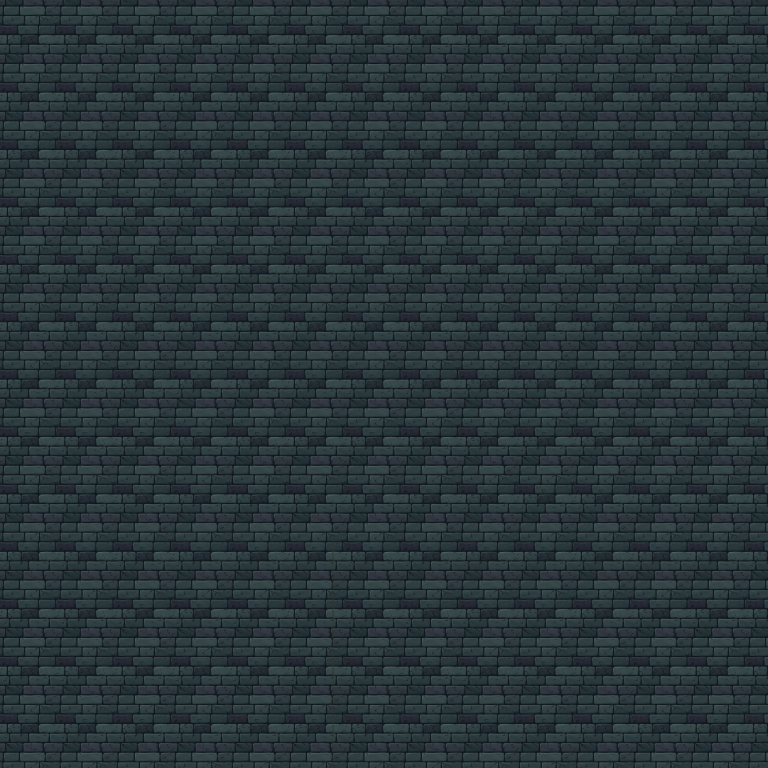
This texture is drawn by a Shadertoy shader. Its source:

```glsl
// Dark teal stone brick wall: a small six-course tile repeated across the canvas, with chips and cracks.

const float TAU = 6.2831853;
const float REPEATS = 13.38;          // tiles across and down
const float COURSES = 6.0;            // brick rows per tile
const vec2 TILE_SHIFT = vec2(0.0, 0.061);

const vec3 MORTAR = vec3(0.065, 0.095, 0.115);
const vec3 STONE_DARK = vec3(0.115, 0.165, 0.185);
const vec3 STONE_LIGHT = vec3(0.215, 0.280, 0.290);
const vec3 GREY_TINT = vec3(0.018, -0.018, 0.004);
const vec3 RIM_LIGHT = vec3(0.085, 0.095, 0.100);
const vec3 SEAM = vec3(0.19, 0.20, 0.17);

// Per course: start of the first brick, then offsets of the two inner joints.
const vec3 JOINTS[6] = vec3[6](
    vec3(0.10, 0.30, 0.66), vec3(0.34, 0.45, 0.72), vec3(0.05, 0.38, 0.64),
    vec3(0.97, 0.34, 0.70), vec3(0.67, 0.46, 0.70), vec3(0.86, 0.31, 0.64));

// Per course: brightness of the three bricks.
const vec3 TONES[6] = vec3[6](
    vec3(0.25, 0.60, 0.55), vec3(0.95, 0.60, 0.70), vec3(0.65, 0.80, 0.50),
    vec3(0.12, 0.65, 0.45), vec3(1.00, 0.75, 0.15), vec3(0.65, 0.50, 0.75));

vec2 hash2(vec2 p) {
    vec3 h = fract(p.xyx * vec3(0.1031, 0.1030, 0.0973));
    h += dot(h, h.yzx + 33.33);
    return fract((h.xx + h.yz) * h.zy);
}

// Tileable cellular noise: distance gap between the two nearest points.
float cellGap(vec2 p, vec2 period) {
    vec2 cell = floor(p);
    float nearest = 9.0, second = 9.0;
    for (int j = -1; j <= 1; j++)
    for (int i = -1; i <= 1; i++) {
        vec2 c = cell + vec2(i, j);
        float d = length(c + hash2(mod(c, period)) - p);
        second = min(second, max(nearest, d));
        nearest = min(nearest, d);
    }
    return second - nearest;
}

// Tileable layered sines, roughly -1 to 1.
float mottle(vec2 p) {
    vec2 a = p * TAU;
    return 0.45 * sin(3.0 * a.x + 2.0 * sin(5.0 * a.y))
         + 0.35 * sin(7.0 * a.y - 4.0 * a.x + 1.3)
         + 0.20 * sin(11.0 * a.x + 13.0 * a.y);
}

float roundedBox(vec2 p, vec2 halfSize, float radius) {
    vec2 q = abs(p) - halfSize + radius;
    return length(max(q, 0.0)) + min(max(q.x, q.y), 0.0) - radius;
}

// Wall colour in tile units, y pointing down.
vec3 wall(vec2 p) {
    vec2 q = fract(p);
    int course = int(min(q.y * COURSES, COURSES - 1.0));
    vec3 joints = JOINTS[course];

    // Find the brick within its course.
    float x = fract(q.x - joints.x);
    int brick = x < joints.y ? 0 : (x < joints.z ? 1 : 2);
    float left = brick == 0 ? 0.0 : (brick == 1 ? joints.y : joints.z);
    float right = brick == 0 ? joints.y : (brick == 1 ? joints.z : 1.0);
    vec2 halfSize = 0.5 * vec2(right - left, 1.0 / COURSES);
    vec2 local = vec2(x - left - halfSize.x, (fract(q.y * COURSES) - 0.5) / COURSES);

    // Worn outline
    float grain = mottle(q);
    float d = roundedBox(local, halfSize - 0.009, 0.022) + 0.004 * grain;
    float body = 1.0 - smoothstep(-0.005, 0.005, d);

    // Stone tone, with a slight grey tint on some bricks
    float tone = TONES[course][brick] + 0.13 * grain - 0.10 * local.y / halfSize.y;
    vec3 stone = mix(STONE_DARK, STONE_LIGHT, tone);
    float greyness = hash2(vec2(course, brick) + 4.0).x;
    stone += GREY_TINT * smoothstep(0.45, 0.75, greyness);

    // Bevel lit from the upper left
    float rim = smoothstep(-0.026, -0.010, d);
    vec2 facing = local / halfSize;
    float lit = clamp(-0.8 * facing.y - 0.35 * facing.x, -1.0, 1.0);
    stone += rim * RIM_LIGHT * (lit > 0.0 ? lit : 0.6 * lit);

    // Cracks and chips in patches
    vec2 cells = vec2(5.0, 9.0);
    float crack = 1.0 - smoothstep(0.03, 0.10, cellGap(q * cells, cells));
    float wornArea = smoothstep(0.0, 0.45, mottle(q.yx + 0.37));
    stone = mix(stone, MORTAR, 0.65 * crack * wornArea);

    return mix(MORTAR, stone, body);
}

void mainImage(out vec4 fragColor, in vec2 fragCoord) {
    // Average a grid of samples to smooth the edges
    const int SAMPLES = 3;
    vec3 color = vec3(0.0);
    for (int j = 0; j < SAMPLES; j++)
    for (int i = 0; i < SAMPLES; i++) {
        vec2 offset = (vec2(i, j) + 0.5) / float(SAMPLES) - 0.5;
        vec2 uv = (fragCoord + offset) / iResolution.xy;
        color += wall(vec2(uv.x, 1.0 - uv.y) * REPEATS + TILE_SHIFT);
    }
    color /= float(SAMPLES * SAMPLES);

    // Faint stained seam in the lower part
    vec2 uv = fragCoord / iResolution.xy;
    float seam = 1.0 - smoothstep(0.0006, 0.0024, abs(uv.x - 0.4335));
    seam *= 1.0 - smoothstep(0.29, 0.32, uv.y);
    fragColor = vec4(mix(color, SEAM, 0.35 * seam), 1.0);
}
```
